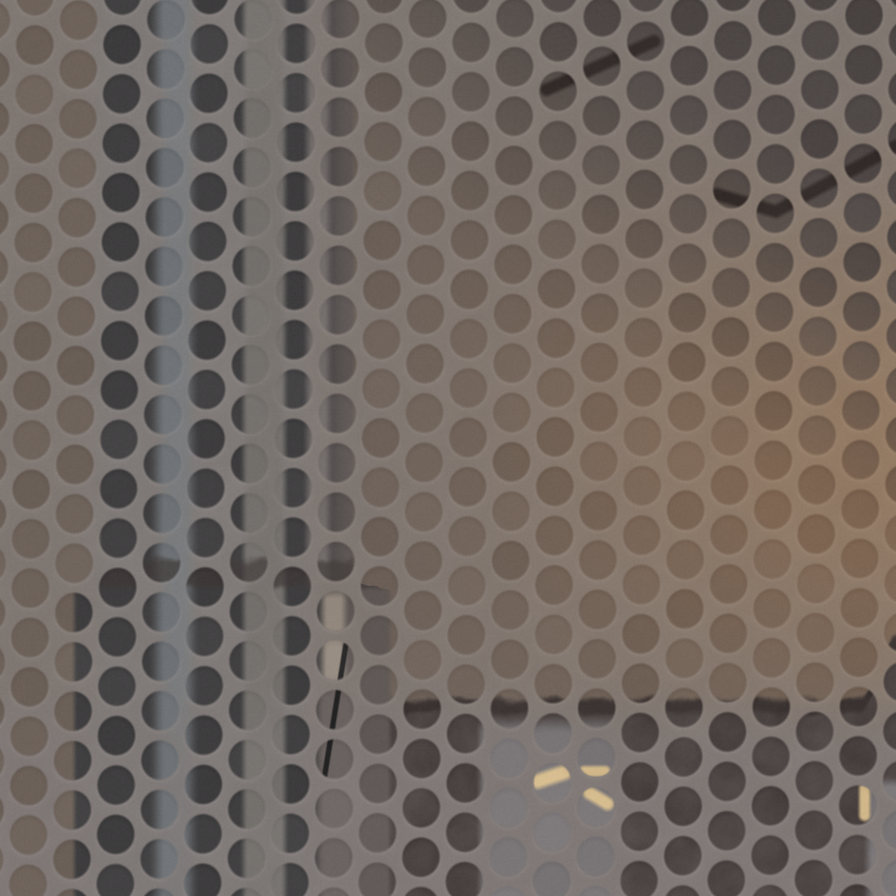
A Shadertoy shader for this pattern:

```glsl
float hash(vec2 p) {
    return fract(sin(dot(p, vec2(127.1, 311.7))) * 4375.85);
}

float band(float x, float a, float b, float soft) {
    return smoothstep(a - soft, a + soft, x) - smoothstep(b - soft, b + soft, x);
}

float segment(vec2 p, vec2 a, vec2 b) {
    vec2 ab = b - a;
    return length(p - a - ab * clamp(dot(p - a, ab) / dot(ab, ab), 0.0, 1.0));
}

float stroke(vec2 p, vec2 a, vec2 b, float halfWidth) {
    return 1.0 - smoothstep(halfWidth * 0.5, halfWidth * 1.5, segment(p, a, b));
}

// Layered sines, roughly -1 to 1
float mottle(vec2 p) {
    float sum = 0.0, amp = 0.5;
    for (int i = 0; i < 4; i++) {
        sum += amp * sin(p.x + 1.7 * sin(p.y)) * cos(p.y + 1.3 * sin(p.x));
        p = mat2(1.6, 1.2, -1.2, 1.6) * p + 2.3;
        amp *= 0.5;
    }
    return sum;
}

float warmGlow(vec2 p) {
    float y = (p.y - 0.5) / 0.27;
    return smoothstep(0.35, 1.05, p.x) * exp(-y * y);
}

// Surfaces and shadows seen through the holes
vec3 backdrop(vec2 p) {
    float ragged = 0.006 * mottle(p * 55.0);
    float low = smoothstep(0.645, 0.66, p.y + ragged);
    vec3 shade = vec3(0.30, 0.27, 0.265);
    vec3 col = mix(vec3(0.43, 0.385, 0.355), vec3(0.52, 0.41, 0.32), warmGlow(p));

    // Upper right gloom with torn edges
    col = mix(col, vec3(0.30, 0.275, 0.27), smoothstep(0.08, 0.8, p.x - 1.3 * p.y));
    float tear = stroke(p, vec2(0.61, 0.10), vec2(0.73, 0.046), 0.007);
    tear = max(tear, stroke(p, vec2(0.80, 0.217), vec2(0.866, 0.236), 0.007));
    tear = max(tear, stroke(p, vec2(0.866, 0.236), vec2(1.0, 0.163), 0.007));

    // Lower opening with a pale panel and its glints
    float lowerEdge = 0.781 - 0.07 * smoothstep(0.96, 1.0, p.x);
    float opening = smoothstep(-0.006, 0.006, p.y - lowerEdge + ragged) * step(0.395, p.x);
    col = mix(col, shade + 0.04 * mottle(p * 40.0), opening);
    tear = max(tear, band(p.y + ragged, lowerEdge, lowerEdge + 0.015, 0.004) * step(0.449, p.x) * 0.6);
    float panel = band(p.x, 0.536, 0.69, 0.006) * smoothstep(0.795, 0.82, p.y);
    panel = max(panel, smoothstep(0.962, 0.975, p.x) * smoothstep(0.865, 0.88, p.y));
    col = mix(col, vec3(0.48, 0.465, 0.47), panel);
    float glint = stroke(p, vec2(0.60, 0.872), vec2(0.63, 0.862), 0.008);
    glint = max(glint, stroke(p, vec2(0.652, 0.861), vec2(0.675, 0.861), 0.006));
    glint = max(glint, stroke(p, vec2(0.658, 0.885), vec2(0.678, 0.897), 0.007));
    glint = max(glint, stroke(p, vec2(0.965, 0.88), vec2(0.965, 0.91), 0.006));
    col = mix(col, vec3(0.83, 0.73, 0.55), glint);

    // Upright slots and pipes on the left
    float slots = band(p.x, mix(0.111, 0.083, low), mix(0.395, 0.435, low), 0.004);
    vec3 left = mix(vec3(0.255, 0.25, 0.255), vec3(0.38, 0.35, 0.34), smoothstep(0.34, 0.40, p.x));
    left = mix(left, vec3(0.44, 0.455, 0.47), band(p.x, 0.175, 0.213, 0.010));
    left = mix(left, vec3(0.46, 0.445, 0.43), band(p.x, 0.272, 0.318, 0.005));
    left = mix(left, vec3(0.45, 0.425, 0.42), band(p.x, 0.343, 0.367, 0.006) * (1.0 - low));
    left = mix(left, vec3(0.58, 0.54, 0.50), band(p.x, 0.36, 0.385, 0.006) * band(p.y, 0.66, 0.77, 0.01));
    left = mix(left, vec3(0.43, 0.40, 0.39), band(p.x, 0.355, 0.395, 0.008) * smoothstep(0.75, 0.78, p.y));
    left = mix(left, shade * 0.85, band(p.y + ragged, 0.625, 0.655, 0.005) * 0.7);
    left = mix(left, vec3(0.15), stroke(p, vec2(0.386, 0.72), vec2(0.36, 0.88), 0.003));
    col = mix(col, left, slots);
    return mix(col, vec3(0.20, 0.17, 0.16), tear);
}

vec3 plate(vec2 p) {
    vec3 col = mix(vec3(0.50, 0.467, 0.447), vec3(0.58, 0.48, 0.39), warmGlow(p));
    col = mix(col, vec3(0.50, 0.485, 0.48), 0.7 * band(p.x, 0.10, 0.34, 0.04));
    col = mix(col, vec3(0.47, 0.485, 0.50), 0.8 * band(p.x, 0.185, 0.212, 0.012));
    col = mix(col, vec3(0.475, 0.457, 0.44), band(p.x, 0.275, 0.316, 0.006));
    col = mix(col, vec3(0.50, 0.475, 0.47), smoothstep(0.74, 0.85, p.y) * 0.7);
    return col + 0.012 * mottle(p * 24.0);
}

void mainImage(out vec4 fragColor, in vec2 fragCoord) {
    vec2 p = fragCoord / iResolution.xy;
    p.y = 1.0 - p.y; // y runs down

    // Slightly skewed lattice, odd columns half a pitch lower
    vec2 pitch = vec2(0.0487, 0.0551);
    vec2 q = p - vec2(0.1362, 0.0495) + vec2(0.008, 0.006) * (p.yx - vec2(0.05, 0.136));
    float column = round(q.x / pitch.x);
    float stagger = 0.5 * mod(column, 2.0);
    float row = round(q.y / pitch.y - stagger);
    vec2 local = q - vec2(column, row + stagger) * pitch;
    float rim = length(local / vec2(0.0208, 0.0219)) - 1.0;

    // Holes vary a little in tone, with a lit lower lip
    vec3 inside = backdrop(p) + 0.035 * (hash(vec2(column, row)) - 0.5);
    inside -= 0.025 * smoothstep(-0.35, 0.0, rim) * smoothstep(0.01, -0.02, local.y);
    vec3 sheet = plate(p);
    sheet += 0.025 * exp(-abs(rim - 0.1) * 14.0) * smoothstep(-0.01, 0.02, local.y);
    vec3 col = mix(inside, sheet, smoothstep(-0.09, 0.09, rim));

    col += 0.012 * (hash(floor(p * 512.0)) - 0.5);
    fragColor = vec4(col, 1.0);
}
```
